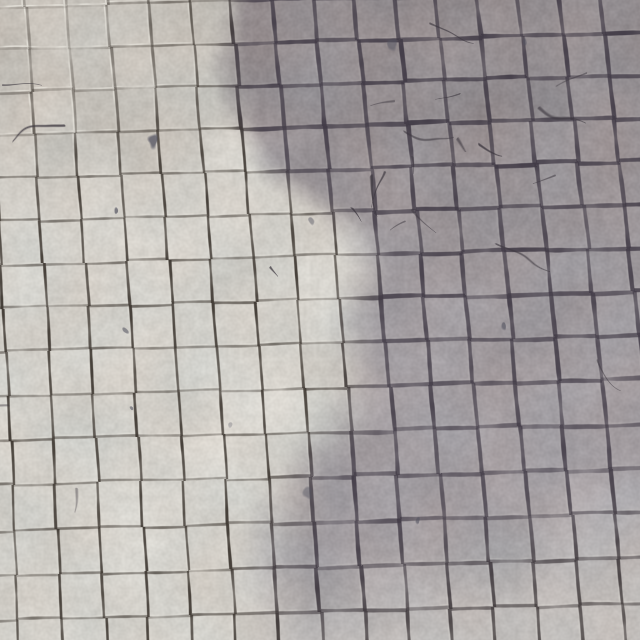
A WebGL 1 fragment shader for this texture:

```glsl
precision highp float;
// Worn square paving, about 15 by 14 tiles, leaning in a slight perspective.
// A curved grid gives the joints; a soft shadow falls over the right side,
// and hashed cracks, spots and gradient noise add the wear.
uniform vec2 u_resolution;

float hash(vec2 p) {
  return fract(sin(dot(p, vec2(127.1, 311.7))) * 43758.5);
}

vec2 hash2(vec2 p) {
  return vec2(hash(p), hash(p + 19.7));
}

float cornerSlope(vec2 cell, vec2 f, vec2 corner) {
  float a = 6.2832 * hash(cell + corner);
  return dot(vec2(cos(a), sin(a)), f - corner);
}

float gradientNoise(vec2 p) {
  vec2 c = floor(p), f = fract(p);
  vec2 w = f * f * f * (f * (f * 6.0 - 15.0) + 10.0);
  return mix(mix(cornerSlope(c, f, vec2(0, 0)), cornerSlope(c, f, vec2(1, 0)), w.x),
             mix(cornerSlope(c, f, vec2(0, 1)), cornerSlope(c, f, vec2(1, 1)), w.x), w.y);
}

float fbm(vec2 p) {
  return gradientNoise(p) + 0.5 * gradientNoise(p * 2.1 + 5.3) + 0.25 * gradientNoise(p * 4.3 + 9.1);
}

// Coverage of a tapering stroke from a to b
float stroke(vec2 p, vec2 a, vec2 b, float halfWidth, float soft) {
  vec2 d = b - a;
  float t = clamp(dot(p - a, d) / dot(d, d), 0.0, 1.0);
  float w = halfWidth * (1.0 - 0.7 * t);
  return 1.0 - smoothstep(w - soft, w + soft, length(p - a - d * t));
}

// Shadow amount: a wavering edge, fading towards the lower right
float shadowAt(vec2 p) {
  float edge = 0.36 + 0.20 * smoothstep(0.15, 0.42, p.y) - 0.13 * smoothstep(0.55, 0.9, p.y);
  float soft = 0.025 + 0.06 * p.y;
  float s = smoothstep(-soft, soft, p.x - edge + 0.03 * fbm(p * 6.0));
  return s * (1.0 - 0.65 * smoothstep(0.78, 1.05, p.y + 0.25 * (p.x - 0.65)));
}

void main() {
  vec2 p = gl_FragCoord.xy / u_resolution;
  p.y = 1.0 - p.y; // measured down from the top edge
  float soft = max(0.0013, 0.75 / min(u_resolution.x, u_resolution.y));

  // Grid coordinates: columns lean right on the way down, rows rise to the right
  float pitch = 0.0642 + 0.0035 * p.y;
  float down = p.y + 0.027 * p.x - 0.078;
  vec2 g = vec2((p.x + 0.0247 - 0.0701 * p.y + 0.0154 * p.y * p.y) / pitch,
                down * (15.095 - 0.584 * down));
  g += 0.035 * vec2(gradientNoise(p * 9.0), gradientNoise(p * 9.0 + 31.0));
  vec2 tile = floor(g), line = floor(g + 0.5);

  // Signed distance to the nearest joints, stepping a little from tile to tile
  vec2 segV = vec2(line.x, tile.y), segH = vec2(tile.x, line.y) + 57.0;
  vec2 d = (g - line + 0.07 * (vec2(hash(segV), hash(segH)) - 0.5)) * vec2(pitch, 0.0686);

  // Slab colour: sunlit or shaded, with tonal drift, tile variation and grain
  float shade = shadowAt(p);
  float corner = (1.0 - smoothstep(0.0, 0.45, p.y)) * (1.0 - smoothstep(0.25, 0.6, p.x));
  vec3 sunlit = mix(vec3(0.825, 0.815, 0.79), vec3(0.765, 0.745, 0.715), corner);
  vec3 shaded = mix(vec3(0.575, 0.55, 0.56), vec3(0.635, 0.615, 0.63), smoothstep(0.0, 0.6, p.y));
  vec3 color = mix(sunlit, shaded, shade);
  color += 0.045 * fbm(p * 7.0) + 0.03 * (hash(tile + 3.0) - 0.5);
  color += 0.035 * gradientNoise(p * 70.0) + 0.03 * gradientNoise(p * 190.0);
  color += vec3(0.02, 0.0, -0.01) * gradientNoise(p * 11.0 + 40.0);

  // Joints: crisp and brown in the sun, wide and violet in the shade
  float wear = fbm(p * 18.0 + 12.0);
  float bleached = (1.0 - smoothstep(0.08, 0.32, p.y)) * (1.0 - smoothstep(0.1, 0.38, p.x));
  vec2 halfWidth = mix(vec2(0.0020, 0.0018), vec2(0.0031, 0.0032), shade)
                 * (1.0 + 0.4 * wear);
  vec2 joint = 1.0 - smoothstep(halfWidth - soft, halfWidth + soft, abs(d));
  vec2 strength = vec2(mix(0.9, 0.83, shade), mix(0.55, 0.85, shade));
  strength.y -= 0.2 * shade * smoothstep(0.42, 0.7, p.y);
  strength *= 1.0 - vec2(0.2, 0.35) * vec2(hash(segV + 8.0), hash(segH + 8.0));
  strength *= 1.0 - 0.6 * bleached;
  strength = clamp(strength + 0.25 * wear, 0.0, 0.95);
  vec3 jointColor = mix(vec3(0.25, 0.225, 0.20), vec3(0.255, 0.23, 0.275), shade);

  // Pale chipped rims beside the joints, strongest in the upper left
  vec2 rim = 1.0 - smoothstep(vec2(0.0), vec2(0.0025), abs(d + halfWidth + 0.0015));
  float chipped = smoothstep(-0.1, 0.35, gradientNoise(p * 38.0));
  float rimAmount = max(rim.x, rim.y) * (0.3 + 0.7 * chipped) * (1.0 - 0.75 * shade);
  color = mix(color, vec3(0.92, 0.91, 0.88), rimAmount * (0.35 + 0.4 * bleached));
  color = mix(color, jointColor, joint.y * strength.y);
  color = mix(color, jointColor, joint.x * strength.x);

  // Bent cracks: most gather in the shaded upper right, a few stray elsewhere
  vec2 bent = p + 0.03 * vec2(gradientNoise(p * 13.0), gradientNoise(p * 13.0 + 7.0));
  float crack = 0.0;
  for (int i = 0; i < 22; i++) {
    vec2 id = vec2(float(i), 4.0);
    vec2 start = i < 14 ? vec2(0.71, 0.24) + (hash2(id) - 0.5) * vec2(0.42, 0.3) : hash2(id);
    float a = 3.1416 * hash(id + 2.5);
    vec2 reach = (0.03 + 0.08 * hash(id + 6.5)) * vec2(cos(a), 0.6 * sin(a));
    crack = max(crack, stroke(bent, start, start + reach, 0.0017, soft) * (0.4 + 0.4 * hash(id + 9.5)));
  }
  color = mix(color, vec3(0.24, 0.22, 0.25), crack);

  // Scattered blue-grey spots, one at most in each coarse cell
  vec2 cell = floor(p * 7.0);
  vec2 offset = (fract(p * 7.0) - 0.25 - 0.5 * hash2(cell + 71.0)) / 7.0;
  offset += 0.006 * vec2(gradientNoise(p * 60.0), gradientNoise(p * 60.0 + 3.0));
  float radius = 0.003 + 0.008 * pow(hash(cell + 33.0), 2.0);
  float spot = 1.0 - smoothstep(radius * 0.6, radius + soft, length(offset * vec2(1.3, 0.9)));
  spot *= step(0.68, hash(cell + 90.0)) * (0.3 + 0.5 * hash(cell + 14.0));
  color = mix(color, vec3(0.33, 0.33, 0.38), spot);

  gl_FragColor = vec4(clamp(color, 0.0, 1.0), 1.0);
}
```
